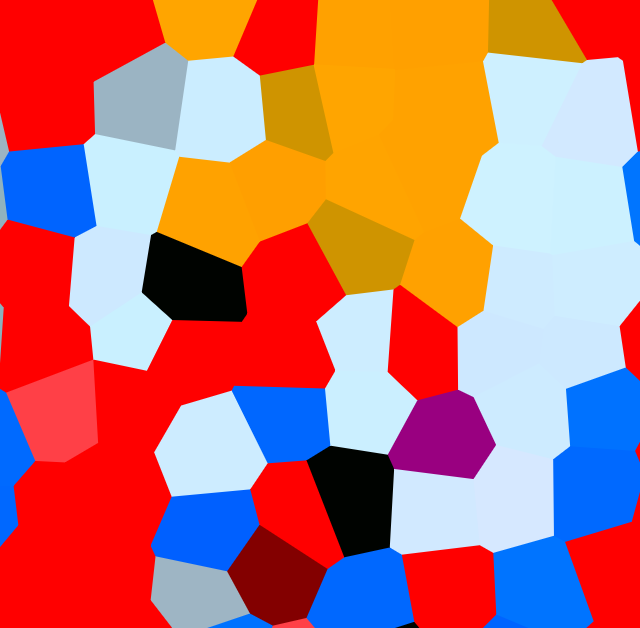
A Shadertoy shader for this pattern:

```glsl
// Draws a flat mosaic of irregular Voronoi cells with an orange patch near the top.

const float CELLS_ACROSS = 8.0;
const float JITTER = 0.66;                        // spread of seeds inside grid squares
const vec2 ORANGE_CENTER = vec2(0.58, 0.82);      // in canvas widths
const float ORANGE_RADIUS = 0.30;
const float GRAY_LIMIT_X = 0.45;                  // gray cells stay left of this
const float GRAY_CHANCE = 0.65;

// Share limits on the shuffled rank, outside and inside the orange patch
const int RED_END = 25, PALE_END = 46, BLUE_END = 60, DARK_END = 68;
const int PATCH_RED_END = 19, PATCH_PALE_END = 24;

const vec3 RED = vec3(1.0, 0.0, 0.0);
const vec3 CORAL = vec3(1.0, 0.25, 0.28);
const vec3 ORANGE = vec3(1.0, 0.64, 0.0);
const vec3 OCHRE = vec3(0.81, 0.58, 0.0);
const vec3 BLUE_DEEP = vec3(0.0, 0.37, 1.0);
const vec3 BLUE_LIGHT = vec3(0.0, 0.46, 1.0);
const vec3 PALE_LILAC = vec3(0.84, 0.91, 1.0);
const vec3 PALE_CYAN = vec3(0.81, 0.95, 1.0);
const vec3 GRAY_TEAL = vec3(0.53, 0.69, 0.73);
const vec3 GRAY_BLUE = vec3(0.62, 0.71, 0.77);
const vec3 BLACK = vec3(0.0, 0.01, 0.0);
const vec3 MAROON = vec3(0.42, 0.0, 0.0);
const vec3 BROWN = vec3(0.55, 0.29, 0.25);
const vec3 PURPLE = vec3(0.60, 0.0, 0.50);

vec2 hash2(vec2 p) {
    vec3 q = fract(p.xyx * vec3(0.1031, 0.1030, 0.0973));
    q += dot(q, q.yzx + 33.33);
    return fract((q.xx + q.yz) * q.zy);
}

// Cubing modulo a prime shuffles an 8 x 8 block, so colour shares stay steady
int shuffledRank(vec2 id) {
    int index = 1 + (int(id.x) & 7) + 8 * (int(id.y) & 7);
    return (index * index * index) % 71;
}

vec3 paleColor(vec2 place, vec2 rnd) {
    if (place.x < GRAY_LIMIT_X && rnd.x < GRAY_CHANCE)
        return mix(GRAY_TEAL, GRAY_BLUE, rnd.y * rnd.y);
    return mix(PALE_LILAC, PALE_CYAN, rnd.y) - vec3(0.03, 0.01, 0.0) * rnd.x;
}

vec3 darkColor(float rnd) {
    return rnd < 0.3 ? BLACK : rnd < 0.8 ? MAROON * (0.5 + rnd) : BROWN;
}

vec3 cellColor(vec2 id) {
    vec2 place = (id + 0.5) / CELLS_ACROSS;
    vec2 rnd = hash2(id + 57.0);
    int rank = shuffledRank(id);
    bool inPatch = distance(place, ORANGE_CENTER) < ORANGE_RADIUS;

    if (rank <= (inPatch ? PATCH_RED_END : RED_END))
        return rnd.x > 0.95 ? CORAL : RED;
    if (rank <= (inPatch ? PATCH_PALE_END : PALE_END))
        return paleColor(place, rnd);
    if (inPatch)
        return rnd.x > 0.95 ? OCHRE : ORANGE + vec3(0.0, 0.03 * (rnd.y - 0.6), 0.0);
    if (rank <= BLUE_END)
        return mix(BLUE_DEEP, BLUE_LIGHT, rnd.y);
    return rank <= DARK_END ? darkColor(rnd.x) : PURPLE;
}

void mainImage(out vec4 fragColor, in vec2 fragCoord) {
    float pixel = CELLS_ACROSS / iResolution.x;
    vec2 p = fragCoord * pixel;
    vec2 base = floor(p);

    // Two nearest seeds, as offsets from this point
    float nearDist = 1e3, nextDist = 1e3;
    vec2 nearId = base, nextId = base, nearOff = vec2(0.0), nextOff = vec2(1.0);
    for (int y = -1; y <= 1; y++) {
        for (int x = -1; x <= 1; x++) {
            vec2 id = base + vec2(x, y);
            vec2 off = id + 0.5 + JITTER * (hash2(id + 11.0) - 0.5) - p;
            float d = dot(off, off);
            if (d < nearDist) {
                nextDist = nearDist; nextId = nearId; nextOff = nearOff;
                nearDist = d; nearId = id; nearOff = off;
            } else if (d < nextDist) {
                nextDist = d; nextId = id; nextOff = off;
            }
        }
    }

    // Blend across the shared edge over one pixel
    float edge = 0.5 * (nextDist - nearDist) / length(nextOff - nearOff);
    float spill = clamp(0.5 - edge / pixel, 0.0, 0.5);
    fragColor = vec4(mix(cellColor(nearId), cellColor(nextId), spill), 1.0);
}
```
